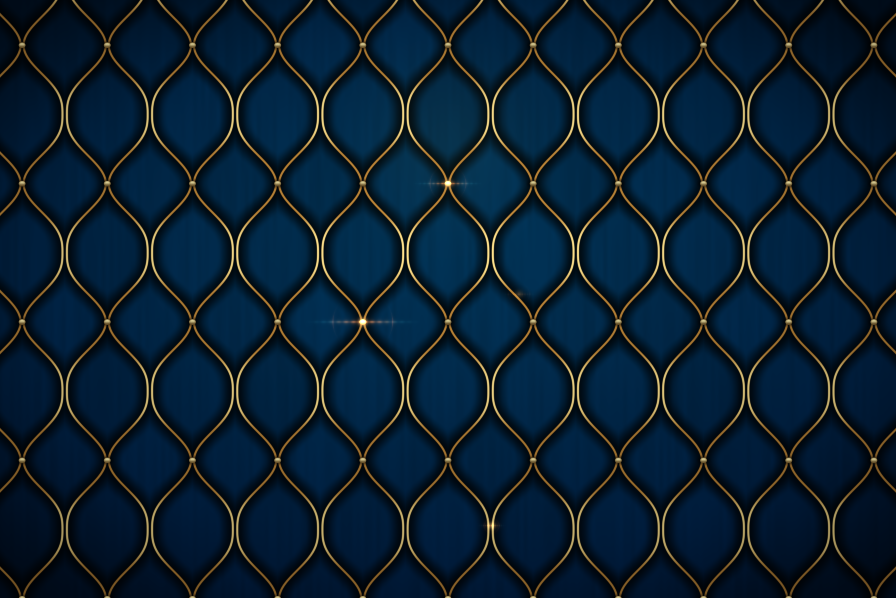
Give the GLSL for this pattern, as a WebGL 1 fragment shader.

```glsl
precision highp float;
// Navy quilted ogee lattice with thin gold wires, small beads and a few lens glints.
uniform vec2 u_resolution;

const float PI = 3.14159265;
const vec2 PITCH = vec2(0.1426, 0.2314);
const vec2 KNOT = vec2(0.75, 0.693);

float hash(vec2 p) {
  return fract(sin(dot(p, vec2(127.1, 311.7))) * 43758.5453);
}

float noise(vec2 p) {
  vec2 i = floor(p), f = fract(p);
  f = f * f * (3.0 - 2.0 * f);
  return mix(mix(hash(i), hash(i + vec2(1.0, 0.0)), f.x),
             mix(hash(i + vec2(0.0, 1.0)), hash(i + 1.0), f.x), f.y);
}

// Horizontal streak: warm core, teal tips and two faint arcs.
vec3 glint(vec2 d, float reach) {
  float x = abs(d.x) / reach;
  float fade = pow(max(1.0 - x, 0.0), 1.5);
  float streak = exp(-abs(d.y) * 520.0) * fade;
  vec3 tint = mix(vec3(1.0, 0.5, 0.2), vec3(0.2, 0.5, 0.5), smoothstep(0.25, 0.7, x));
  float bands = 0.75 + 0.25 * sin(x * 50.0);
  float arc = exp(-abs(length(d) - reach * 0.5) * 700.0) * exp(-abs(d.y) * 130.0);
  float core = exp(-dot(d, d) * 26000.0);
  return tint * streak * bands + vec3(0.3, 0.12, 0.06) * arc + vec3(1.0, 0.8, 0.5) * core;
}

void main() {
  vec2 uv = gl_FragCoord.xy / u_resolution;
  vec2 p = uv * vec2(1.5, 1.0);
  float px = 1.0 / u_resolution.y;

  // Fold onto one half lobe; lobes are pinched at the knots.
  vec2 g = (p - KNOT) / PITCH;
  float x = abs(fract(g.x + 0.5) - 0.5) * PITCH.x;
  float swell = 0.5 - 0.5 * cos(2.0 * PI * g.y);
  float rest = max(1.0 - swell, 0.0001);
  float edge = 0.0025 + 0.0651 * (1.0 - pow(rest, 1.4));
  float slope = 0.0911 * pow(rest, 0.4) * sin(2.0 * PI * g.y) * PI / PITCH.y;
  float side = (edge - x) / sqrt(1.0 + slope * slope);
  float d = abs(side);

  // Cell number and height within the cell, for lobes and the cells between them.
  vec2 c = side > 0.0 ? vec2(g.x + 0.5, g.y) : vec2(g.x, g.y + 0.5);
  vec2 id = floor(c) + (side > 0.0 ? 0.0 : 37.0);
  float h = fract(c.y);

  // Padded fabric, darker below the upper tip and beside the wires.
  float pad = smoothstep(0.0, 0.027, d);
  float tips = smoothstep(0.0, 0.25, h) * smoothstep(1.0, 0.72, h);
  float shade = (0.22 + 0.78 * pad) * (0.6 + 0.4 * tips);
  shade *= 0.94 + 0.12 * hash(id);
  shade *= 0.95 + 0.10 * noise(vec2(p.x * 150.0, p.y * 9.0));
  vec2 m = uv - vec2(0.5, 0.62);
  float light = exp(-dot(m * vec2(1.0, 1.1), m) * 3.6);
  vec3 fabric = mix(vec3(0.0, 0.07, 0.18), vec3(0.003, 0.185, 0.315), light);
  vec3 color = fabric * shade;

  // Overall darkening toward the corners.
  vec2 v = (uv - 0.5) * 2.0;
  float vignette = 1.0 - 0.55 * smoothstep(0.7, 1.9, dot(v, v));
  color *= vignette;
  color += vec3(0.025, 0.03, 0.01) * exp(-dot(p - vec2(0.75, 0.76), p - vec2(0.75, 0.76)) * 60.0);

  // Gold wire: pale on the bulges, bronze along the slopes.
  float sheen = smoothstep(0.35, 0.95, swell);
  vec3 gold = mix(vec3(0.66, 0.47, 0.2), vec3(0.9, 0.8, 0.5), sheen);
  gold *= 0.72 + 0.4 * light;
  float ridge = smoothstep(0.0027, 0.0004, d);
  float wire = 1.0 - smoothstep(0.0023 - 0.6 * px, 0.0023 + 0.6 * px, d);
  color = mix(color, gold * (0.35 + 0.65 * ridge) * mix(0.8, 1.0, vignette), wire);

  // Bead over each crossing, with a dark rim and a light top.
  vec2 b = vec2(x, (fract(g.y + 0.5) - 0.5) * PITCH.y);
  float r = length(b * vec2(0.9, 1.1));
  color *= 1.0 - 0.5 * smoothstep(0.012, 0.004, r);
  float bead = 1.0 - smoothstep(0.0052 - px * 0.6, 0.0052 + px * 0.6, r);
  vec3 metal = mix(vec3(0.4, 0.32, 0.17), vec3(0.88, 0.83, 0.6),
                   smoothstep(-0.004, 0.003, b.y) * smoothstep(0.0065, 0.002, r));
  color = mix(color, metal * mix(0.8, 1.0, vignette), bead);

  // Two bright glints on beads and two faint sparks.
  color += glint(p - KNOT, 0.06) * 0.75;
  color += glint(p - KNOT + PITCH, 0.1);
  color += glint(p - vec2(0.869, 0.508), 0.035) * 0.16;
  color += glint(p - vec2(0.823, 0.121), 0.025) * 0.4;

  gl_FragColor = vec4(clamp(color, 0.0, 1.0), 1.0);
}
```
